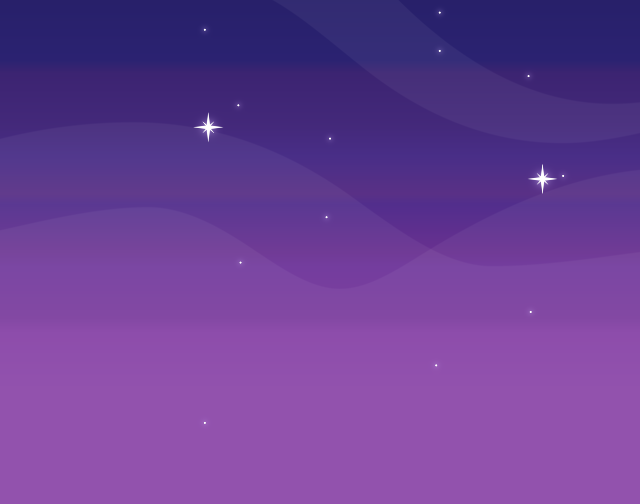
Reproduce this background procedurally as a Shadertoy shader.

```glsl
// Violet dusk sky with soft translucent waves, tiny stars and two sparkles.
#define VEIL 0.05             // opacity of each wave
#define STAR_COUNT 12
#define STAR_RADIUS 0.0020
#define SPARKLE_SIZE 0.031
#define SPARKLE_LEFT vec2(0.3255, 0.2525)
#define SPARKLE_RIGHT vec2(0.8477, 0.3550)
#define GLOW_COLOR vec3(0.78, 0.66, 0.95)

// Vertical gradient; each stop holds a colour and its depth below the top.
vec3 skyColor(float depth) {
    vec4 stops[12] = vec4[12](
        vec4(0.155, 0.125, 0.415, 0.000), vec4(0.168, 0.135, 0.445, 0.120),
        vec4(0.235, 0.140, 0.445, 0.145), vec4(0.265, 0.160, 0.480, 0.250),
        vec4(0.285, 0.180, 0.530, 0.310), vec4(0.350, 0.190, 0.525, 0.385),
        vec4(0.320, 0.180, 0.550, 0.405), vec4(0.410, 0.190, 0.565, 0.500),
        vec4(0.425, 0.200, 0.600, 0.530), vec4(0.460, 0.205, 0.600, 0.630),
        vec4(0.505, 0.225, 0.635, 0.660), vec4(0.525, 0.247, 0.645, 0.770));
    vec3 color = stops[0].rgb;
    for (int i = 1; i < 12; i++) {
        float t = clamp((depth - stops[i - 1].w) / (stops[i].w - stops[i - 1].w), 0.0, 1.0);
        color = mix(color, stops[i].rgb, t);
    }
    return color;
}

// Cubic Hermite curve; each knot is (x, depth, slope).
float curve(float x, vec3 knots[6]) {
    float depth = knots[0].y;
    for (int i = 0; i < 5; i++) {
        vec3 a = knots[i], b = knots[i + 1];
        if (x >= a.x && x < b.x) {
            float span = b.x - a.x, t = (x - a.x) / span, s = 1.0 - t;
            depth = mix(a.y, b.y, t * t * (3.0 - 2.0 * t))
                  + span * t * s * (a.z * s - b.z * t);
        }
    }
    return depth;
}

// Coverage of four tapering rays along the axes.
float rays(vec2 p, float size, float blur) {
    vec2 q = abs(p);
    float along = max(q.x, q.y), across = min(q.x, q.y);
    float taper = max(1.0 - along / size, 0.0);
    float width = size * 0.13 * taper;
    return (1.0 - smoothstep(width - blur, width + blur, across))
         * smoothstep(0.0, 0.15, taper);
}

void mainImage(out vec4 fragColor, in vec2 fragCoord) {
    vec2 uv = fragCoord / iResolution.xy;
    vec2 pos = vec2(uv.x, 1.0 - uv.y);
    vec2 aspect = vec2(iResolution.x / iResolution.y, 1.0);
    float pixel = 1.0 / iResolution.y;

    // Edges of the waves
    vec3 end = vec3(1.0, 0.5, 0.0);
    float broadWave = curve(pos.x, vec3[6](
        vec3(0.0, 0.2756, -0.32), vec3(0.208, 0.2426, 0.0), vec3(0.547, 0.388, 0.91),
        vec3(0.768, 0.528, 0.0), vec3(1.0, 0.500, -0.17), end));
    float lowWave = curve(pos.x, vec3[6](
        vec3(0.0, 0.457, -0.28), vec3(0.232, 0.411, 0.0), vec3(0.378, 0.480, 0.82),
        vec3(0.531, 0.573, 0.0), vec3(0.669, 0.497, -0.78), vec3(1.0, 0.337, -0.13)));
    float ribbonBottom = curve(pos.x, vec3[6](
        vec3(0.423, -0.002, 0.70), vec3(0.573, 0.140, 0.99), vec3(0.879, 0.284, 0.0),
        vec3(1.0, 0.264, -0.28), end, end));
    float ribbonTop = curve(pos.x, vec3[6](
        vec3(0.621, -0.002, 1.27), vec3(0.957, 0.206, 0.0), vec3(1.0, 0.203, -0.13),
        end, end, end));

    // Sky with the waves laid over it
    vec4 edges = vec4(broadWave, lowWave, ribbonTop, ribbonBottom);
    vec4 below = smoothstep(-pixel, pixel, pos.y - edges);
    vec3 color = skyColor(pos.y);
    color = mix(color, vec3(1.0), VEIL * below.x);
    color = mix(color, vec3(1.0), VEIL * below.y);
    color = mix(color, vec3(1.0), VEIL * below.z * (1.0 - below.w));

    // Tiny stars, swaying sideways and thinning out downward
    for (int i = 0; i < STAR_COUNT; i++) {
        float n = float(i);
        vec2 center = vec2(0.60 - 0.28 * cos(1.887 * (n - 1.0)),
                           0.025 + n * (0.03 + 0.004 * n));
        float dist = length((pos - center) * aspect);
        color = mix(color, GLOW_COLOR, 0.15 * exp(-dist * dist / 0.00006));
        color = mix(color, vec3(1.0), 1.0 - smoothstep(STAR_RADIUS - pixel * 0.5,
                                                      STAR_RADIUS + pixel * 0.5, dist));
    }

    // Eight-pointed sparkles with a halo
    for (int i = 0; i < 2; i++) {
        vec2 d = (pos - mix(SPARKLE_LEFT, SPARKLE_RIGHT, float(i))) * aspect;
        vec2 diagonal = vec2(d.x + d.y, d.x - d.y) * 0.70711;
        float r = length(d) / SPARKLE_SIZE;
        float shape = max(rays(d, SPARKLE_SIZE, pixel * 0.6),
                          rays(diagonal, SPARKLE_SIZE * 0.55, pixel * 0.6));
        shape = max(shape, 1.0 - smoothstep(0.15, 0.28, r));
        color = mix(color, GLOW_COLOR, 0.55 * exp(-r * r * 4.5));
        color = mix(color, vec3(1.0), shape);
    }
    fragColor = vec4(color, 1.0);
}
```
